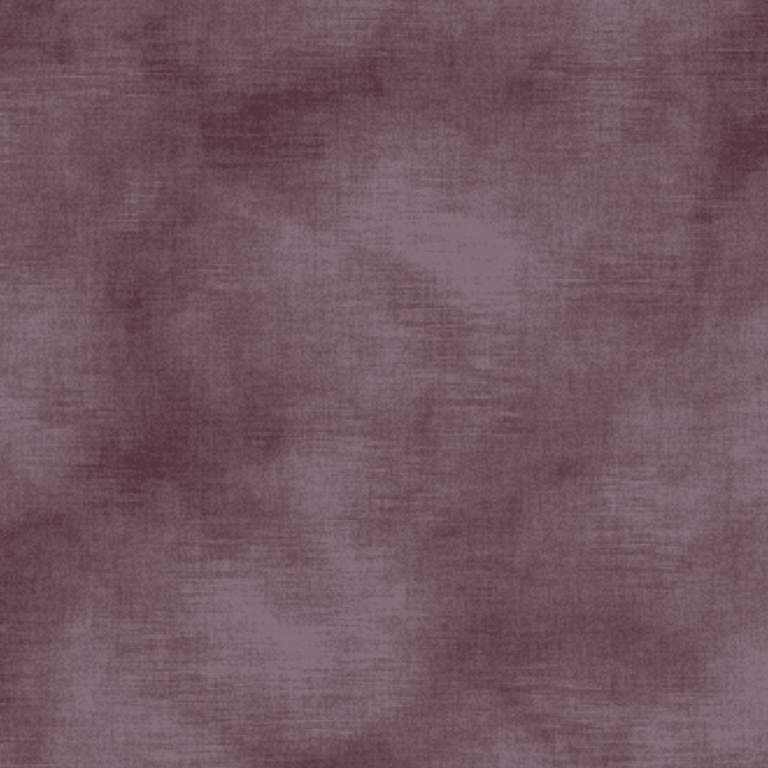
A Shadertoy shader for this texture:

```glsl
const vec3 DARK_PLUM = vec3(0.370, 0.250, 0.280);
const vec3 PALE_MAUVE = vec3(0.500, 0.403, 0.443);
const float CLOUD_SCALE = 4.6;
const float CLOUD_CONTRAST = 2.65;
const float OCTAVE_GAIN = 0.56;
const float WARP = 0.5;
const vec2 WEFT_SCALE = vec2(24.0, 290.0);  // horizontal threads
const vec2 WARP_SCALE = vec2(280.0, 26.0);  // vertical threads
const float WEFT_STRENGTH = 0.38;
const float WARP_STRENGTH = 0.22;
const float SLUB_STRENGTH = 0.32;
const float GRAIN_SCALE = 330.0;
const float GRAIN_STRENGTH = 0.46;
const float FALLOFF = 0.18;                 // darkening towards the lower edge

float hash(vec2 p) {
    vec3 q = fract(vec3(p.xyx) * 0.1031);
    q += dot(q, q.yzx + 33.33);
    return fract((q.x + q.y) * q.z);
}

float noise(vec2 p) {
    vec2 cell = floor(p);
    vec2 f = fract(p);
    f = f * f * (3.0 - 2.0 * f);
    float low = mix(hash(cell), hash(cell + vec2(1, 0)), f.x);
    float high = mix(hash(cell + vec2(0, 1)), hash(cell + vec2(1, 1)), f.x);
    return mix(low, high, f.y);
}

float fbm(vec2 p) {
    const mat2 turn = mat2(0.8, 0.6, -0.6, 0.8);
    float sum = 0.0, weight = 0.5, total = 0.0;
    for (int i = 0; i < 6; i++) {
        sum += weight * noise(p);
        total += weight;
        weight *= OCTAVE_GAIN;
        p = turn * p * 2.03 + 17.3;
    }
    return sum / total;
}

// Soft dyed patches, centred on zero
float clouds(vec2 uv) {
    vec2 p = uv * CLOUD_SCALE + 31.0;
    vec2 bend = vec2(fbm(p + 7.7), fbm(p + 53.1)) - 0.5;
    return fbm(p + WARP * bend * 2.0) - 0.5;
}

// Woven threads with short pale slubs
float weave(vec2 uv) {
    float weft = noise(uv * WEFT_SCALE + 11.0) - 0.5;
    float warp = noise(uv * WARP_SCALE + 71.0) - 0.5;
    float slub = smoothstep(0.76, 0.98, noise(uv * WEFT_SCALE * vec2(1.2, 0.9) + 137.0));
    float patches = smoothstep(0.3, 0.75, noise(uv * 11.0 + 5.0));
    return WEFT_STRENGTH * weft * mix(0.6, 1.3, patches)
         + WARP_STRENGTH * warp
         + SLUB_STRENGTH * slub * mix(0.2, 1.0, patches);
}

void mainImage(out vec4 fragColor, in vec2 fragCoord) {
    vec2 uv = fragCoord / iResolution.y;

    float tone = 0.50 + CLOUD_CONTRAST * clouds(uv);
    tone += FALLOFF * (uv.y - 0.5);
    tone += weave(uv);
    tone += GRAIN_STRENGTH * (noise(uv * GRAIN_SCALE + 200.0) - 0.5);

    fragColor = vec4(mix(DARK_PLUM, PALE_MAUVE, clamp(tone, -0.25, 1.2)), 1.0);
}
```
